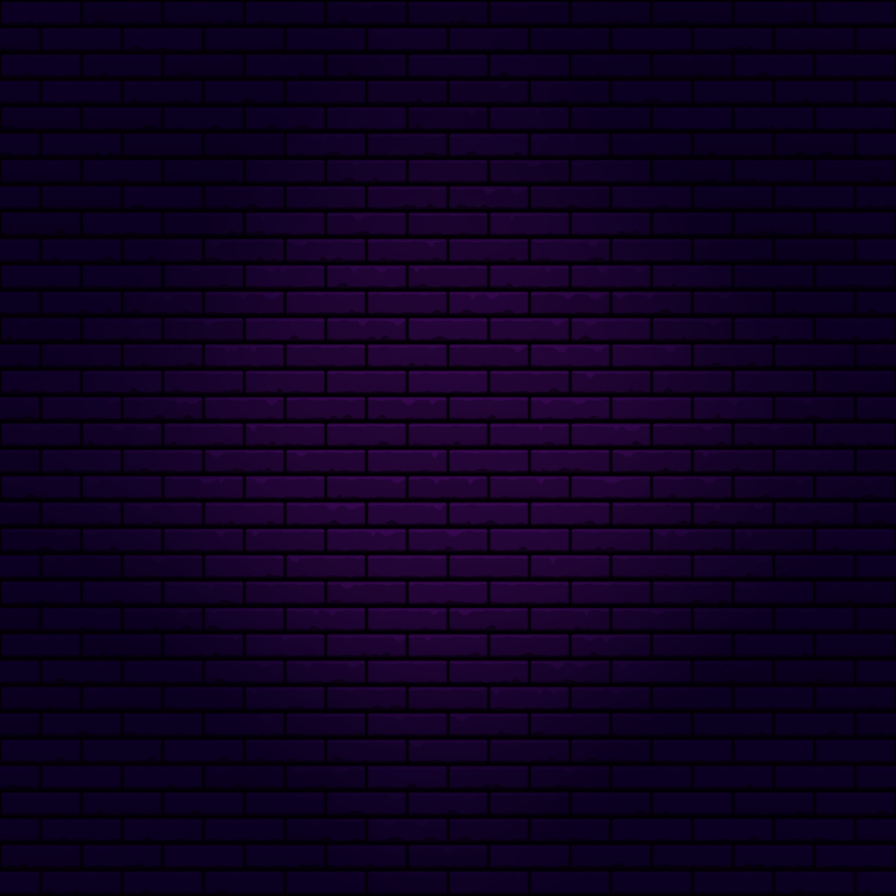
Write a WebGL 2 fragment shader that draws this texture.

```glsl
#version 300 es
precision highp float;

uniform vec2 u_resolution;
out vec4 fragColor;

const float PI = 3.14159;
const vec2 BRICKS = vec2(11.0, 34.0);   // even row count keeps the bond wrapping
const vec2 GAP = vec2(0.045, 0.07);     // half joint widths, in brick heights

const vec3 FACE_LIT = vec3(0.140, 0.018, 0.215);
const vec3 FACE_DARK = vec3(0.040, 0.000, 0.125);
const vec3 RIM_LIT = vec3(0.250, 0.035, 0.360);
const vec3 RIM_DARK = vec3(0.055, 0.003, 0.160);
const vec3 JOINT_LIT = vec3(0.022, 0.000, 0.040);
const vec3 JOINT_DARK = vec3(0.014, 0.000, 0.040);

float hash(vec2 id, float seed) {
    return fract(sin(dot(id, vec2(12.71, 31.17)) + seed * 7.47) * 4375.85);
}

float roundedBox(vec2 p, vec2 halfSize, float radius) {
    vec2 q = abs(p) - halfSize + radius;
    return length(max(q, 0.0)) + min(max(q.x, q.y), 0.0) - radius;
}

// Layered sines, phased per brick
float raggedWave(float x, float phase) {
    float a = phase * 2.0 * PI;
    return 0.5 * sin(x * 5.3 + a) + 0.3 * sin(x * 12.1 + a * 3.0)
         + 0.2 * sin(x * 27.7 + a * 5.0);
}

// Depth of a few pointed or flat chips along a brick edge
float chipDepth(float x, vec2 id, float seed) {
    float depth = 0.0;
    for (int i = 0; i < 3; i++) {
        float s = seed + float(i) * 3.0;
        float center = (hash(id, s) - 0.5) * 2.5;
        float width = mix(0.1, 0.32, hash(id, s + 1.0));
        float present = step(0.7, hash(id, s + 2.0));
        float bump = clamp(1.4 * (1.0 - abs(x - center) / width), 0.0, 1.0);
        depth = max(depth, present * bump);
    }
    return depth;
}

// Wrapping pool of light, 1 in the middle and 0 in the corners
float wallLight(vec2 uv) {
    vec2 s = sin(PI * (uv - 0.5));
    return 1.0 - smoothstep(0.0, 1.3, dot(s, s));
}

void main() {
    vec2 uv = gl_FragCoord.xy / u_resolution;
    float pixel = BRICKS.y / u_resolution.y;
    float light = wallLight(uv);

    // Running bond, with brick ids wrapped at the borders
    vec2 grid = uv * BRICKS;
    float row = floor(grid.y);
    grid.x += 0.5 * (1.0 - mod(row, 2.0));
    vec2 id = vec2(mod(floor(grid.x), BRICKS.x), row);
    vec2 cell = vec2(BRICKS.y / BRICKS.x, 1.0);
    vec2 p = (fract(grid) - 0.5) * cell;
    vec2 halfSize = 0.5 * cell - GAP;
    float edge = roundedBox(p, halfSize, 0.09);

    // Brick face with slight tone changes
    float tone = 0.94 + 0.12 * hash(id, 1.0) + 0.08 * p.y;
    vec3 face = mix(FACE_DARK, FACE_LIT, light) * tone;

    // Ragged bright rim along the top
    float rimDepth = 0.11 + 0.035 * raggedWave(p.x, hash(id, 2.0))
                   + 0.17 * chipDepth(p.x, id, 4.0);
    float top = halfSize.y - p.y;
    float rim = 1.0 - smoothstep(-pixel, pixel, top - rimDepth);
    vec3 rimColor = mix(RIM_DARK, RIM_LIT, light) * mix(1.0, 0.8, clamp(top * 4.0, 0.0, 1.0));
    face = mix(face, rimColor, rim * 0.85);

    // Worn shadow along the bottom
    float wearDepth = 0.07 + 0.04 * raggedWave(p.x, hash(id, 3.0))
                    + 0.1 * chipDepth(p.x, id, 15.0);
    float bottom = p.y + halfSize.y;
    float wear = 1.0 - smoothstep(-pixel, pixel, bottom - wearDepth);
    face *= 1.0 - 0.45 * wear;

    // Soft darkening toward the joints
    face *= mix(0.72, 1.0, smoothstep(0.0, 0.09, -edge));
    vec3 joint = mix(JOINT_DARK, JOINT_LIT, light);
    joint *= mix(1.0, 0.5, smoothstep(0.0, 0.06, edge));

    float coverage = 1.0 - smoothstep(-0.7 * pixel, 0.7 * pixel, edge);
    fragColor = vec4(mix(joint, face, coverage), 1.0);
}
```
